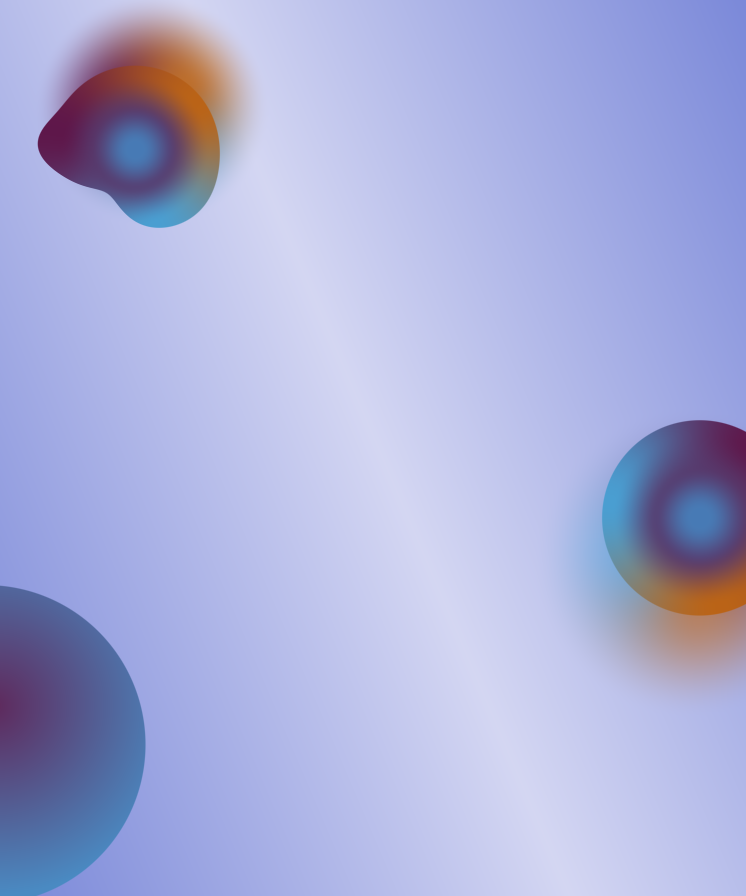
Reproduce this background procedurally as a Shadertoy shader.

```glsl
const float TAU = 6.2831853;
const vec3 RIDGE_LIGHT = vec3(0.83, 0.84, 0.95);
const vec3 PERIWINKLE = vec3(0.48, 0.535, 0.85);
const vec3 BLUE = vec3(0.29, 0.62, 0.82);
const vec3 ORANGE = vec3(0.73, 0.39, 0.09);
const vec3 PLUM = vec3(0.37, 0.09, 0.29);
const vec3 VIOLET = vec3(0.34, 0.23, 0.43);
const vec3 CORE_BLUE = vec3(0.28, 0.48, 0.71);

// Folded linear gradient, brightest along a slanted ridge
vec3 backdrop(vec2 p, vec2 normal, float offset) {
    float d = abs(dot(p, normal) - offset);
    return mix(RIDGE_LIGHT, PERIWINKLE, clamp(d / 0.575, 0.0, 1.0));
}

// Sweep from blue through orange and plum back to blue
vec3 conic(vec2 q, float startAngle) {
    float t = fract((atan(q.y, q.x) - startAngle) / TAU);
    vec3 c = mix(BLUE, ORANGE, smoothstep(0.0, 0.31, t));
    c = mix(c, PLUM, smoothstep(0.31, 0.67, t));
    return mix(c, BLUE, smoothstep(0.67, 1.0, t));
}

// Conic rim around a violet ring and a blue core
vec3 orbColor(vec2 q, float radius, float startAngle) {
    float r = length(q) / radius;
    vec3 c = mix(VIOLET, conic(q, startAngle), smoothstep(0.38, 0.9, r));
    return mix(CORE_BLUE, c, smoothstep(0.08, 0.52, r));
}

// Smooth bump on the circle of angles, in degrees
float angularBump(float angle, float center, float width) {
    float d = mod(angle - center + 180.0, 360.0) - 180.0;
    return exp(-d * d / (width * width));
}

// Radius of the pebble outline in a given direction
float pebbleRadius(vec2 q, float base) {
    float a = degrees(atan(q.y, q.x));
    float bumps = 0.18 * angularBump(a, 177.0, 18.0)
                - 0.38 * angularBump(a, 237.0, 34.0)
                + 0.06 * angularBump(a, 318.0, 28.0);
    return base * (1.0 + bumps);
}

// Coverage of a shape from its signed distance
float cover(float d, float softness) {
    return 1.0 - smoothstep(-softness, softness, d);
}

// Blurred conic disc laid over a base colour
vec3 addGlow(vec3 base, vec2 q, float radius, float softness, float startAngle, float strength) {
    float alpha = cover(length(q) - radius, softness);
    return mix(base, conic(q, startAngle), alpha * strength);
}

void mainImage(out vec4 fragColor, in vec2 fragCoord) {
    vec2 p = fragCoord / iResolution.y;
    float edge = 0.8 / iResolution.y;
    vec3 color = backdrop(p, vec2(0.92, 0.393), 0.585);

    // Pebble at the upper left
    vec2 pebble = p - vec2(0.151, 0.833);
    float pebbleBase = 0.0937;
    float pebbleStart = radians(-75.0);
    color = addGlow(color, p - vec2(0.170, 0.877), 0.090, 0.042, pebbleStart, 0.9);
    color = mix(color, orbColor(pebble, pebbleBase, pebbleStart),
                cover(length(pebble) - pebbleRadius(pebble, pebbleBase), edge));

    // Orb cut by the right side
    vec2 orb = p - vec2(0.781, 0.422);
    float orbRadius = 0.109;
    float orbStart = radians(170.0);
    color = addGlow(color, p - vec2(0.768, 0.372), 0.112, 0.062, orbStart, 0.65);
    color = mix(color, orbColor(orb, orbRadius, orbStart),
                cover(length(orb) - orbRadius, edge));

    // Large disc at the lower left
    vec2 disc = p - vec2(-0.0156, 0.169);
    float shade = clamp(length(p - vec2(-0.0065, 0.212)) / 0.21, 0.0, 1.0);
    vec3 discColor = mix(vec3(0.37, 0.16, 0.36), vec3(0.29, 0.54, 0.76), shade);
    color = mix(color, discColor, cover(length(disc) - 0.178, edge));

    fragColor = vec4(color, 1.0);
}
```
